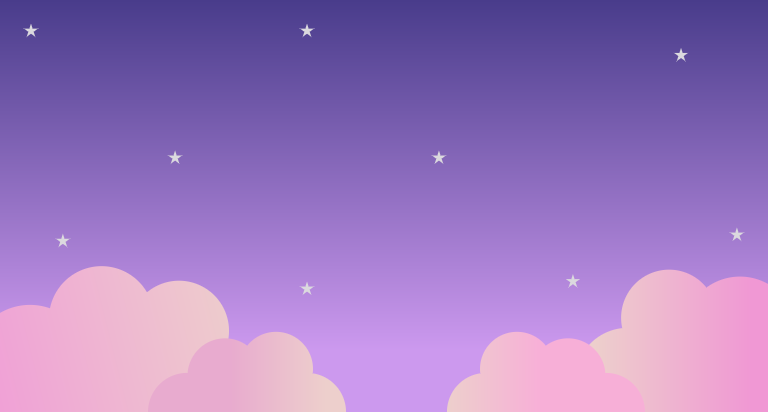
Write a Shadertoy shader that draws this background.

```glsl
// A violet dusk sky with small five-pointed stars above pastel clouds.
// Clouds are unions of circles and a flat base, each filled with a gradient;
// the two front clouds share one shape, mirrored. Units: canvas height = 1.

const float ASPECT = 1.8686;
const float HORIZON = 0.15;        // height at which the sky gradient ends
const float MIRROR_SUM = 1.9294;   // x + mirrored x of the front clouds
const float STAR_RADIUS = 0.0178;

const vec3 SKY_TOP = vec3(0.286, 0.235, 0.545);
const vec3 SKY_LOW = vec3(0.80, 0.60, 0.935);
const vec3 STAR_COLOR = vec3(0.86, 0.85, 0.87);
const vec3 CREAM = vec3(0.93, 0.81, 0.80);
const vec3 ORCHID = vec3(0.94, 0.63, 0.84);
const vec3 DEEP_ORCHID = vec3(0.94, 0.595, 0.83);
const vec3 DUSTY_PINK = vec3(0.91, 0.67, 0.81);
const vec3 BRIGHT_PINK = vec3(0.97, 0.685, 0.845);

// Cloud lobes: centre x, centre y, radius
const vec3 BACK_LEFT[4] = vec3[4](
    vec3(-0.1, 0.1, 0.14), vec3(0.073, 0.114, 0.146),
    vec3(0.247, 0.226, 0.128), vec3(0.4355, 0.197, 0.1217));
const vec3 BACK_RIGHT[4] = vec3[4](
    vec3(1.528, 0.0754, 0.129), vec3(1.628, 0.2287, 0.1168),
    vec3(1.8005, 0.19, 0.1387), vec3(1.95, 0.1, 0.14));
const vec3 FRONT[4] = vec3[4](
    vec3(0.455, 0.0, 0.0949), vec3(0.5474, 0.0876, 0.0912),
    vec3(0.6715, 0.1046, 0.09), vec3(0.747, 0.0, 0.0949));

const int STAR_COUNT = 9;
const vec2 STARS[STAR_COUNT] = vec2[STAR_COUNT](
    vec2(0.0754, 0.925), vec2(0.747, 0.925), vec2(1.657, 0.866),
    vec2(0.426, 0.617), vec2(1.068, 0.617), vec2(0.153, 0.415),
    vec2(1.793, 0.430), vec2(0.747, 0.299), vec2(1.394, 0.317));

// Distance to a five-pointed star: fold into half a point, then one edge line
float starDistance(vec2 p, float radius) {
    const float SECTOR = 1.2566371;
    float angle = atan(p.x, p.y);
    angle = abs(angle - SECTOR * round(angle / SECTOR));
    vec2 edgeNormal = vec2(cos(SECTOR), sin(SECTOR));
    vec2 folded = length(p) * vec2(cos(angle), sin(angle));
    return dot(folded, edgeNormal) - radius * edgeNormal.x;
}

// Distance to a cloud; base holds its left, right and top limits
float cloudDistance(vec2 p, vec3 lobes[4], vec3 base) {
    float d = max(max(base.x - p.x, p.x - base.y), p.y - base.z);
    for (int i = 0; i < 4; i++) {
        d = min(d, length(p - lobes[i].xy) - lobes[i].z);
    }
    return d;
}

// Fraction of the pixel inside a shape
float coverage(float d) {
    return clamp(0.5 - d * iResolution.y, 0.0, 1.0);
}

// Linear position between two limits, clamped to 0..1
float ramp(float from, float to, float x) {
    return clamp((x - from) / (to - from), 0.0, 1.0);
}

void mainImage(out vec4 fragColor, in vec2 fragCoord) {
    vec2 p = fragCoord / iResolution.xy * vec2(ASPECT, 1.0);
    vec2 mirrored = vec2(MIRROR_SUM - p.x, p.y);

    // Sky
    vec3 color = mix(SKY_TOP, SKY_LOW, ramp(1.0, HORIZON, p.y));

    // Stars
    float starDist = 1.0;
    for (int i = 0; i < STAR_COUNT; i++) {
        starDist = min(starDist, starDistance(p - STARS[i], STAR_RADIUS));
    }
    color = mix(color, STAR_COLOR, coverage(starDist));

    // Back clouds; the left gradient is slightly slanted
    float shade = ramp(0.0, 0.66, p.x + 0.25 * p.y);
    float d = cloudDistance(p, BACK_LEFT, vec3(-0.1, 0.4355, 0.19));
    color = mix(color, mix(ORCHID, CREAM, shade), coverage(d));

    shade = ramp(1.45, 1.83, p.x);
    d = cloudDistance(p, BACK_RIGHT, vec3(1.56, 1.95, 0.19));
    color = mix(color, mix(CREAM, DEEP_ORCHID, shade), coverage(d));

    // Front clouds
    vec3 frontBase = vec3(0.455, 0.747, 0.095);
    shade = ramp(0.56, 0.79, p.x);
    d = cloudDistance(p, FRONT, frontBase);
    color = mix(color, mix(DUSTY_PINK, CREAM, shade), coverage(d));

    shade = ramp(1.09, 1.32, p.x);
    d = cloudDistance(mirrored, FRONT, frontBase);
    color = mix(color, mix(CREAM, BRIGHT_PINK, shade), coverage(d));

    fragColor = vec4(color, 1.0);
}
```
